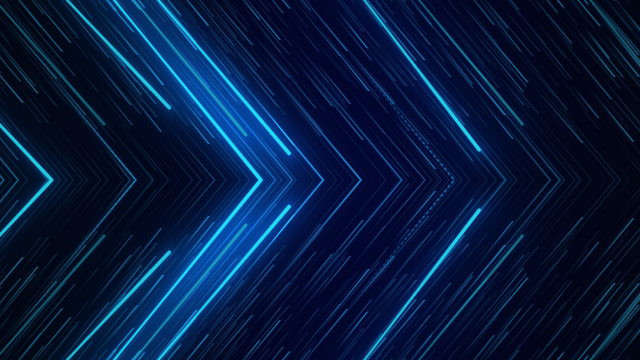
Reproduce this background procedurally as a Shadertoy shader.

```glsl
// Mirrored neon chevrons and slanted light streaks over a dark navy field.

// Colours
const vec3 EDGE_DARK = vec3(0.005, 0.020, 0.065);
const vec3 NAVY      = vec3(0.008, 0.022, 0.185);
const vec3 GLOW_BLUE = vec3(0.015, 0.260, 0.500);
const vec3 TEAL      = vec3(0.160, 0.560, 0.680);
const vec3 CYAN      = vec3(0.140, 0.860, 0.940);

// Layout, in canvas heights
const float SLANT        = 0.83;   // horizontal run per unit of height
const float BEAM_RADIUS  = 0.0048;
const float HAIR_RADIUS  = 0.0011;
const float GLOW_REACH   = 0.050;
const float BAND_CENTRE  = 0.785;
const float BAND_WIDTH   = 0.115;
const int   STREAK_LAYERS = 4;

// Beams: head x, head height above the axis, slant, brightness
const vec4 BEAMS[9] = vec4[9](
    vec4(0.7245, 0.000, 0.815, 1.00), vec4(0.470, 0.201, 0.950, 0.90),
    vec4(0.803, 0.074, 0.852, 1.00),  vec4(0.683, 0.125, 0.830, 0.62),
    vec4(1.331, 0.084, 0.767, 0.95),  vec4(1.451, 0.155, 0.832, 0.42),
    vec4(0.1435, 0.000, 0.940, 0.92), vec4(1.800, 0.300, 0.800, 0.32),
    vec4(0.289, 0.155, 0.880, 0.36));

// Thin chevrons: tip x, brightness, bead strength
const vec3 CHEVRONS[11] = vec3[11](
    vec3(0.377, 0.85, 0.2), vec3(0.765, 0.40, 0.0), vec3(0.812, 0.45, 0.0),
    vec3(0.898, 0.85, 0.0), vec3(1.002, 0.75, 0.0), vec3(1.116, 0.60, 0.0),
    vec3(1.262, 0.75, 0.8), vec3(1.405, 0.45, 0.0), vec3(1.556, 0.38, 0.0),
    vec3(0.050, 0.45, 0.0), vec3(0.010, 0.55, 0.0));

float hash(vec2 cell) {
    vec3 q = fract(vec3(cell.xyx) * 0.1031);
    q += dot(q, q.yzx + 33.33);
    return fract((q.x + q.y) * q.z);
}

float stroke(float dist, float radius, float pixel) {
    return 1.0 - smoothstep(radius - 0.7 * pixel, radius + 0.9 * pixel, dist);
}

// Distance to a ray leaving its head outward; y returns the run along it
vec2 rayDistance(vec2 p, vec2 head, float slant) {
    vec2 dir = normalize(vec2(-slant, 1.0));
    vec2 q = p - head;
    float run = max(dot(q, dir), 0.0);
    return vec2(length(q - dir * run), run);
}

// Scattered streaks: one candidate per cell of a slanted grid
float streaks(vec2 p, float layer, float pixel) {
    float spacing = 0.021 + 0.006 * layer;
    float slant = SLANT + 0.02 * (layer - 1.5);
    float u = (p.x + slant * p.y) / spacing;
    float column = floor(u);
    float v = p.y / (0.19 + 0.05 * layer) + hash(vec2(column, layer + 7.0));
    vec2 cell = vec2(column + 61.0 * layer, floor(v) + 13.0);
    float seed = hash(cell);
    float across = abs(fract(u) - mix(0.2, 0.8, hash(cell + 31.7)));
    float dist = across * spacing / sqrt(1.0 + slant * slant);
    float start = 0.5 * hash(cell + 5.3);
    float along = fract(v) - start;
    float body = smoothstep(0.0, 0.015, along)
               * (1.0 - smoothstep(0.1, 1.0 - start, along));
    float density = mix(0.12, 0.68, smoothstep(0.06, 0.30, p.y));
    float power = 0.18 + 0.65 * pow(hash(cell + 17.1), 2.5);
    float radius = HAIR_RADIUS * (0.7 + power);
    return step(seed, density) * body * power * stroke(dist, radius, pixel);
}

// Faint nested chevrons that fade away from the axis
float hairChevrons(vec2 p, float pixel) {
    float spacing = 0.022;
    float u = (p.x + SLANT * p.y) / spacing;
    float column = floor(u);
    float dist = abs(fract(u) - mix(0.25, 0.75, hash(vec2(column, 3.0))));
    float power = 0.32 * hash(vec2(column, 91.0));
    float reach = mix(0.08, 0.32, hash(vec2(column, 47.0)));
    return power * (1.0 - smoothstep(0.0, reach, p.y))
         * stroke(dist * spacing * 0.77, HAIR_RADIUS, pixel);
}

void mainImage(out vec4 fragColor, in vec2 fragCoord) {
    float pixel = 1.0 / iResolution.y;
    vec2 p = fragCoord * pixel;
    p.y = abs(p.y - 0.5);              // mirror about the horizontal axis

    // Background and the broad slanted glow
    float centre = (p.x - 1.0) / 0.52;
    vec3 color = mix(EDGE_DARK, NAVY, exp(-centre * centre));
    color *= 1.0 - 0.5 * p.y * p.y;
    float band = (p.x + SLANT * p.y - BAND_CENTRE) / BAND_WIDTH;
    float bandHeight = 0.20 + 0.45 * smoothstep(0.0, 0.16, p.y)
                     * (1.0 - 0.75 * smoothstep(0.18, 0.5, p.y));
    color += GLOW_BLUE * exp(-band * band) * bandHeight;

    // Fine texture of streaks
    float fine = hairChevrons(p, pixel);
    for (int i = 0; i < STREAK_LAYERS; i++) fine += streaks(p, float(i), pixel);
    color += TEAL * fine * 0.85;

    // Thin chevrons
    for (int i = 0; i < CHEVRONS.length(); i++) {
        vec3 c = CHEVRONS[i];
        vec2 ray = rayDistance(p, vec2(c.x, 0.0), SLANT);
        float beads = 1.0 - c.z * (0.5 + 0.5 * cos(ray.y * 400.0));
        float fade = c.y * (1.0 - smoothstep(0.0, 0.42, p.y));
        color += TEAL * fade * beads * stroke(ray.x, HAIR_RADIUS * 1.7, pixel);
        color += GLOW_BLUE * fade * 0.16 * exp(-ray.x / 0.012);
    }

    // Bright beams with halos, tapering away from their heads
    for (int i = 0; i < BEAMS.length(); i++) {
        vec4 b = BEAMS[i];
        vec2 ray = rayDistance(p, b.xy, b.z);
        float taper = mix(1.0, 0.6, smoothstep(0.0, 0.5, ray.y));
        float radius = BEAM_RADIUS * taper * mix(0.6, 1.0, b.w);
        float halo = 0.34 * exp(-ray.x / GLOW_REACH) + 0.45 * exp(-ray.x / 0.010);
        color += GLOW_BLUE * halo * b.w * b.w * taper;
        vec3 core = mix(TEAL, CYAN, b.w) * mix(0.75, 1.0, b.w);
        color = mix(color, core, stroke(ray.x, radius, pixel) * sqrt(b.w) * mix(0.7, 1.0, taper));
    }

    fragColor = vec4(clamp(color, 0.0, 1.0), 1.0);
}
```
